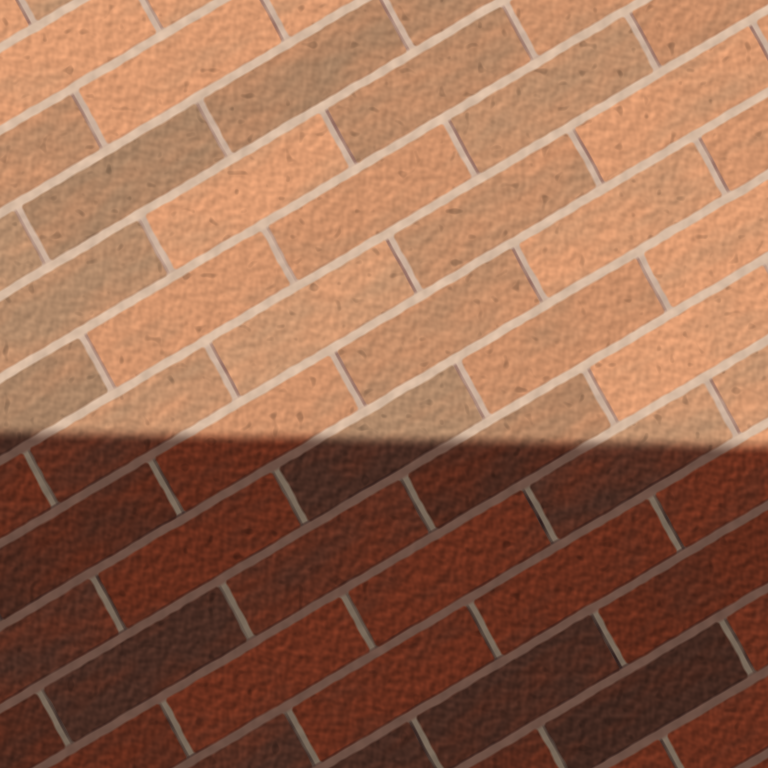
Reproduce this texture procedurally as a three.js fragment shader.

```glsl
// Slanted running-bond brick wall, sunlit above and shaded below a soft shadow edge.
varying vec2 vUv;

float hash(vec2 p) {
  p = fract(p * vec2(0.1031, 0.1137));
  p += dot(p, p.yx + 33.33);
  return fract((p.x + p.y) * p.x * 17.3);
}

vec2 gradient(vec2 cell) {
  float angle = 6.2832 * hash(cell + 71.0);
  return vec2(cos(angle), sin(angle));
}

// Gradient noise, about -0.7 to 0.7
float noise(vec2 p) {
  vec2 i = floor(p), f = fract(p);
  vec2 w = f * f * f * (f * (f * 6.0 - 15.0) + 10.0);
  vec2 e = vec2(1.0, 0.0);
  float low = mix(dot(gradient(i), f), dot(gradient(i + e), f - e), w.x);
  float high = mix(dot(gradient(i + e.yx), f - e.yx), dot(gradient(i + 1.0), f - 1.0), w.x);
  return mix(low, high, w.y);
}

float grain(vec2 p) {
  return noise(p * 85.0) + 0.6 * noise(p * 160.0 + 9.0);
}

float roundedBox(vec2 p, vec2 halfSize, float radius) {
  vec2 q = abs(p) - halfSize + radius;
  return length(max(q, 0.0)) + min(max(q.x, q.y), 0.0) - radius;
}

void main() {
  // Wall axes: x along the courses, y down across them
  vec2 p = vec2(vUv.x, 1.0 - vUv.y);
  vec2 wall = vec2(dot(p, vec2(0.862, -0.507)), dot(p, vec2(0.507, 0.862)));
  wall -= vec2(0.0065, 0.5638);
  wall.x += 0.032 * wall.y;
  wall += 0.0012 * vec2(noise(p * 22.0), noise(p * 22.0 + 40.0));

  // Bricks, every other course shifted by half a length
  vec2 pitch = vec2(0.2747, 0.0927);
  vec2 grid = wall / pitch + vec2(0.0, 0.5);
  float course = floor(grid.y);
  grid.x += 0.5 * mod(course, 2.0) + 0.025 * (hash(vec2(course, 5.0)) - 0.5);
  vec2 brick = vec2(floor(grid.x), course);
  vec2 local = (fract(grid) - 0.5) * pitch;
  float edge = roundedBox(local, pitch * 0.5 - vec2(0.0055, 0.006), 0.004);
  edge += 0.0013 * noise(p * 65.0);
  float mortar = smoothstep(-0.0018, 0.0022, edge);

  // Fired colour: each brick has its own tone plus smoky patches along it
  float tone = smoothstep(0.3, 0.95, hash(brick + 13.0));
  vec2 along = wall * vec2(9.0, 24.0) + 17.0 * brick;
  tone = clamp(tone + 0.65 * noise(along) + 0.25 * noise(along * 3.0), 0.0, 1.0);
  vec3 litBrick = mix(vec3(0.83, 0.585, 0.43), vec3(0.68, 0.53, 0.41), tone);
  vec3 shadeBrick = mix(vec3(0.39, 0.175, 0.11), vec3(0.27, 0.165, 0.13), tone);
  float value = 0.94 + 0.12 * hash(brick + 47.0);

  // Sandy relief seen from the upper left, with scattered pits
  float relief = grain(p + vec2(0.0018, 0.0025)) - grain(p - vec2(0.0018, 0.0025));
  float pits = smoothstep(0.33, 0.55, noise(p * 60.0 + 30.0));
  value *= 1.0 + 0.10 * relief + 0.05 * noise(p * 38.0) - 0.16 * pits;
  litBrick *= value;
  shadeBrick *= value * (1.0 + 0.12 * relief);

  // Mortar: bright beds, duller head joints
  float head = smoothstep(0.009, 0.006, pitch.x * 0.5 - abs(local.x))
             * smoothstep(0.004, 0.010, pitch.y * 0.5 - abs(local.y));
  float dust = 1.0 + 0.09 * noise(p * 55.0) + 0.03 * relief;
  vec3 litMortar = mix(vec3(0.85, 0.735, 0.64), vec3(0.80, 0.69, 0.61), head) * dust;
  vec3 shadeMortar = mix(vec3(0.42, 0.31, 0.265), vec3(0.47, 0.41, 0.35), head) * dust;

  // Recess shadow along one side of each head joint and under each course
  float joint = floor(grid.x + 0.5);
  float depth = hash(vec2(joint, course) + 29.0);
  float side = hash(vec2(joint, course) + 83.0) < 0.55 ? -1.0 : 1.0;
  float across = (fract(grid.x + 0.5) - 0.5) * pitch.x;
  float headLine = smoothstep(0.0035, 0.0005, abs(across - side * 0.0042)) * head;
  headLine *= (0.35 + 0.65 * depth) * (0.8 + 0.6 * noise(p * 45.0));
  float bedLine = smoothstep(0.003, 0.0, abs(local.y - pitch.y * 0.5 + 0.0065));
  bedLine *= 0.35 + 0.5 * noise(p * 20.0 + 60.0);

  vec3 lit = mix(litBrick, litMortar, mortar);
  lit = mix(lit, vec3(0.50, 0.34, 0.31), clamp(0.75 * headLine + 0.2 * bedLine, 0.0, 1.0));
  vec3 shade = mix(shadeBrick, shadeMortar, mortar);
  shade = mix(shade, vec3(0.15, 0.09, 0.09), clamp(0.9 * headLine + 0.75 * bedLine, 0.0, 1.0));

  // Cast shadow with a soft, nearly level edge
  float shadowTop = 0.437 - 0.018 * vUv.x + 0.002 * noise(vec2(vUv.x * 9.0, 3.0));
  float sun = smoothstep(-0.012, 0.012, vUv.y - shadowTop);
  gl_FragColor = vec4(clamp(mix(shade, lit, sun), 0.0, 1.0), 1.0);
}
```
